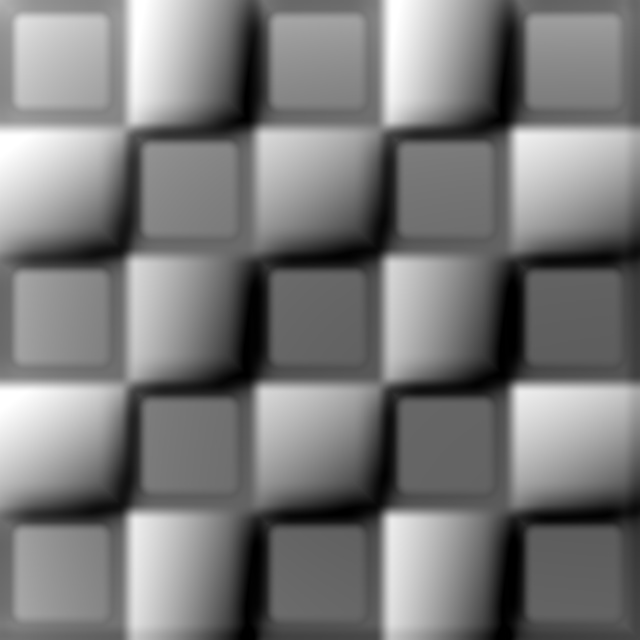
A three.js fragment shader for this pattern:

```glsl
#define CELLS 5.0
#define SEAM_BLUR 0.07
#define PANEL_HALF 0.36
#define PANEL_BASE 0.345
#define PANEL_GLOW 0.21
#define RIM_TONE 0.82
#define RIM_SHADOW 0.3
#define RAMP_BASE 0.86
#define RAMP_TWIST 0.24
#define RAMP_SHADOW 0.24
#define BORDER_SHADE 0.09

varying vec2 vUv;

float roundedBox(vec2 p, float halfSize, float radius) {
  vec2 d = abs(p) - halfSize + radius;
  return length(max(d, 0.0)) + min(max(d.x, d.y), 0.0) - radius;
}

// Fades shadows out toward the ends of each side
vec2 lens(vec2 t) {
  return smoothstep(-0.15, 0.3, t) * smoothstep(-0.15, 0.3, 1.0 - t);
}

// Flat square set in a shaded rim
float panelTone(vec2 cell, vec2 q) {
  vec2 uv = (cell + q) / CELLS;
  float level = PANEL_BASE + PANEL_GLOW * dot(vec2(1.5), exp(-5.0 * uv));
  level += 0.03 * mod(cell.y, 2.0) + 0.04 * smoothstep(0.75, 1.0, uv.y);

  vec2 inner = mix(vec2(0.4), vec2(1.0), step(0.5, cell));
  vec2 shadow = exp(-q * q / 0.0115) * lens(q.yx) * inner;
  float rim = level * RIM_TONE + 0.05 * (q.x + q.y - 1.1);
  rim -= RIM_SHADOW * max(shadow.x, shadow.y) + 0.06 * min(shadow.x, shadow.y);

  float d = roundedBox(q - 0.48, PANEL_HALF, 0.07);
  rim -= 0.02 * exp(-pow((d - 0.04) / 0.03, 2.0));
  return mix(level, rim, smoothstep(-0.05, 0.05, d));
}

// Light at the upper left, falling off to the lower right
float rampTone(vec2 cell, vec2 q) {
  vec2 far = CELLS - 1.0 - cell;
  float light = RAMP_BASE + dot(vec2(0.2), exp(-3.0 * cell))
    + dot(vec2(0.09), exp(-3.0 * far));
  vec2 slope = mix(vec2(0.3, 0.42), vec2(0.72, 0.1), mod(cell.x, 2.0));
  slope *= mix(vec2(0.6), vec2(1.0), step(0.5, far));

  vec2 t = max(q, 0.0);
  float fall = dot(slope, t * (0.6 + 0.4 * t)) + RAMP_TWIST * t.x * t.y;
  vec2 shadow = smoothstep(0.75, 1.05, q) * lens(q.yx) * step(0.5, far);
  return light * (1.0 - fall) - RAMP_SHADOW * max(shadow.x, shadow.y);
}

void main() {
  vec2 p = vec2(vUv.x, 1.0 - vUv.y) * CELLS;
  vec2 home = floor(p);
  float sum = 0.0;
  float total = 0.0;

  // Blend neighbouring cells across soft seams
  for (int j = -1; j <= 1; j++) {
    for (int i = -1; i <= 1; i++) {
      vec2 cell = home + vec2(float(i), float(j));
      vec2 q = p - cell;
      vec2 window = smoothstep(-SEAM_BLUR, SEAM_BLUR, q)
        * smoothstep(-SEAM_BLUR, SEAM_BLUR, 1.0 - q);
      vec2 inside = step(-0.5, cell) * step(cell, vec2(CELLS - 0.5));
      float weight = window.x * window.y * inside.x * inside.y;
      if (weight > 0.0) {
        bool isRamp = mod(cell.x + cell.y, 2.0) > 0.5;
        float tone = isRamp ? rampTone(cell, q) : panelTone(cell, q);
        sum += weight * clamp(tone, 0.0, 1.0);
        total += weight;
      }
    }
  }
  float tone = sum / max(total, 0.0001);

  // Darker right and bottom borders
  vec2 border = smoothstep(CELLS - 0.14, CELLS - 0.02, p);
  tone -= BORDER_SHADE * max(border.x, border.y);
  gl_FragColor = vec4(vec3(clamp(tone, 0.0, 1.0)), 1.0);
}
```
